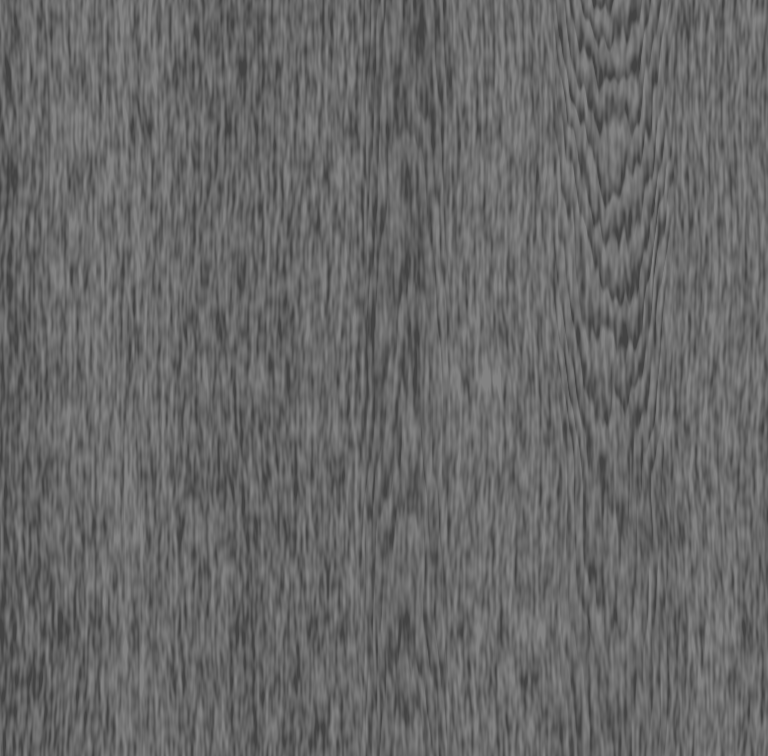
Give the GLSL for this texture, as a WebGL 1 fragment shader.

```glsl
precision highp float;
// Grey oak veneer: fine vertical fibres with three bands of cathedral grain.

uniform vec2 u_resolution;

// Tones from deep pores to pale fibres
const vec3 DEEP = vec3(0.31);
const vec3 DARK = vec3(0.37);
const vec3 MID  = vec3(0.42);
const vec3 PALE = vec3(0.47);

// Tone levels at which each colour is reached
const float DEEP_LEVEL = -1.64;
const float DARK_LEVEL = -0.75;
const float MID_LEVEL  = 0.12;
const float PALE_LEVEL = 1.15;

// Noise cells across and along the canvas
const vec2 FIBRE_SCALE  = vec2(175.0, 15.0);
const vec2 PORE_SCALE   = vec2(250.0, 48.0);
const vec2 STREAK_SCALE = vec2(48.0, 2.5);
const vec2 SHADE_SCALE  = vec2(6.0, 0.8);
const vec2 JAG_SCALE    = vec2(120.0, 10.0);
const vec2 BEND_SCALE   = vec2(24.0, 5.0);
const vec2 SWAY_SCALE   = vec2(4.0, 3.0);

const float FIBRE_GAIN  = 3.4;
const float PORE_GAIN   = 2.3;
const float STREAK_GAIN = 1.0;
const float SHADE_GAIN  = 1.0;
const float SWAY        = 0.012;

// Each band: centre, half width, bow of the arches, ring contrast
const vec4 LEFT_BAND   = vec4(0.175, 0.018, 2600.0, 1.3);
const vec4 MIDDLE_BAND = vec4(0.530, 0.058, 1000.0, 1.7);
const vec4 RIGHT_BAND  = vec4(0.797, 0.074, -760.0, 2.5);

vec2 gradient(vec2 cell) {
  vec3 h = fract(vec3(cell.xyx) * vec3(0.1031, 0.1030, 0.0973));
  h += dot(h, h.yzx + 33.33);
  float angle = 6.28318 * fract((h.x + h.y) * h.z);
  return vec2(cos(angle), sin(angle));
}

float gradientNoise(vec2 p) {
  vec2 i = floor(p);
  vec2 f = p - i;
  vec2 w = f * f * f * (f * (f * 6.0 - 15.0) + 10.0);
  float a = dot(gradient(i), f);
  float b = dot(gradient(i + vec2(1.0, 0.0)), f - vec2(1.0, 0.0));
  float c = dot(gradient(i + vec2(0.0, 1.0)), f - vec2(0.0, 1.0));
  float d = dot(gradient(i + vec2(1.0, 1.0)), f - vec2(1.0, 1.0));
  return mix(mix(a, b, w.x), mix(c, d, w.x), w.y);
}

// Growth ring: crisp dark lower edge that fades upwards into pale wood
float ringTone(float phase) {
  float r = fract(phase);
  return smoothstep(0.0, 0.6, r) * (1.0 - smoothstep(0.76, 1.0, r)) - 0.58;
}

float bandMask(float x, vec4 band) {
  return 1.0 - smoothstep(0.75, 1.2, abs(x - band.x) / band.y);
}

// Arched rings: rise sets their place along the trunk, bow bends them
float cathedral(float x, float rise, vec4 band) {
  float d = x - band.x;
  return bandMask(x, band) * band.w * ringTone(rise + band.z * d * d);
}

// Piecewise ramp through the four tones, open at both ends
vec3 woodColour(float level) {
  float low  = (level - DEEP_LEVEL) / (DARK_LEVEL - DEEP_LEVEL);
  float mid  = (level - DARK_LEVEL) / (MID_LEVEL - DARK_LEVEL);
  float high = (level - MID_LEVEL) / (PALE_LEVEL - MID_LEVEL);
  return DEEP + (DARK - DEEP) * clamp(low, -0.8, 1.0)
              + (MID - DARK) * clamp(mid, 0.0, 1.0)
              + (PALE - MID) * clamp(high, 0.0, 1.9);
}

void main() {
  vec2 uv = gl_FragCoord.xy / u_resolution;
  float y = uv.y;

  // Gentle sideways sway shared by fibres and rings
  float x = uv.x + SWAY * gradientNoise(uv * SWAY_SCALE + 7.3);
  vec2 p = vec2(x, y);

  // Straight fibres, short pores and broad streaks
  float fibre  = gradientNoise(p * FIBRE_SCALE);
  float pore   = gradientNoise(p * PORE_SCALE + 41.7);
  float streak = gradientNoise(p * STREAK_SCALE + 13.1);
  float shade  = gradientNoise(p * SHADE_SCALE + 3.6);

  // Ragged ring edges, stepped along the fibres
  float ragged = 0.6 * gradientNoise(p * JAG_SCALE + 61.9)
               + 1.1 * gradientNoise(p * BEND_SCALE + 29.4);

  // Arches point up in the middle band and down in the right one
  float rings = cathedral(x, 2.0 * y + 0.7 * ragged, LEFT_BAND)
              + cathedral(x, 6.0 * y + ragged, MIDDLE_BAND)
              + cathedral(x, y * (4.0 + 7.0 * y) + ragged, RIGHT_BAND)
                * mix(0.6, 1.0, smoothstep(0.15, 0.6, y));
  float figured = max(bandMask(x, MIDDLE_BAND), bandMask(x, RIGHT_BAND));

  // Sum of tones, with slightly paler wood to the right and darker rims
  float level = (FIBRE_GAIN * fibre + PORE_GAIN * pore) * (1.0 - 0.25 * figured)
              + STREAK_GAIN * streak + SHADE_GAIN * shade + rings;
  level += 0.3 * smoothstep(0.5, 0.65, uv.x) - 0.1 - 0.15 * figured;
  level -= 0.5 * smoothstep(0.44, 0.5, abs(uv.x - 0.5));

  gl_FragColor = vec4(woodColour(level), 1.0);
}
```
